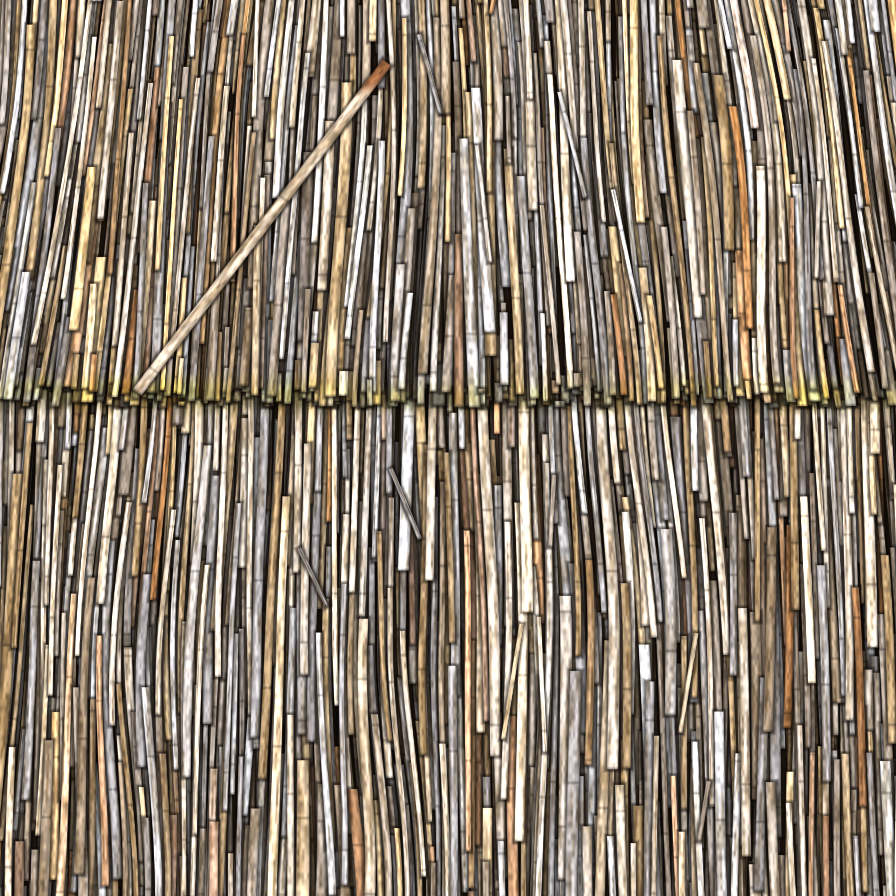
A Shadertoy shader for this texture:

```glsl
// Weathered reed thatch: two overlapping courses of stalks and a slanting loose one.

const float EAVE = 0.553;  // height where the upper course ends

vec4 hash4(vec3 p) {
    vec4 q = fract(p.xyzx * vec4(0.1031, 0.1030, 0.0973, 0.1099));
    q += dot(q, q.wzxy + 33.33);
    return fract((q.xxyz + q.yzzw) * q.zywx);
}

float noise(vec2 p) {
    vec2 i = floor(p), f = fract(p);
    f *= f * (3.0 - 2.0 * f);
    float a = hash4(vec3(i, 5.0)).x;
    float b = hash4(vec3(i + vec2(1, 0), 5.0)).x;
    float c = hash4(vec3(i + vec2(0, 1), 5.0)).x;
    float d = hash4(vec3(i + vec2(1, 1), 5.0)).x;
    return mix(mix(a, b, f.x), mix(c, d, f.x), f.y);
}

// Grey to straw, with some stalks faintly ochre, bluish or rusty
vec3 reedTint(vec4 h) {
    vec3 tint = mix(vec3(0.55, 0.50, 0.46), vec3(0.94, 0.89, 0.83), h.x);
    tint *= mix(vec3(1), vec3(1.02, 0.94, 0.77), smoothstep(0.6, 0.95, h.y));
    tint *= mix(vec3(1), vec3(0.93, 0.98, 1.07), smoothstep(0.4, 0.15, h.y));
    return tint * mix(vec3(1), vec3(1.02, 0.86, 0.73), smoothstep(0.88, 0.96, h.z));
}

// p.x runs across the stalk, p.y along it from its lower end
void drawReed(inout vec3 col, vec2 p, float radius, float len, float seed, vec3 tint) {
    float d = max(abs(p.x) - radius, max(-p.y, p.y - len));
    if (d > 0.005) return;
    col *= mix(0.42, 1.0, smoothstep(0.0, 0.005, d));  // contact shadow

    float u = clamp(p.x / radius, -1.0, 1.0);
    float roundness = sqrt(max(0.0, 1.0 - pow(abs(u + 0.12) / 1.12, 2.0)));
    float streak = noise(vec2(u * 1.8, p.y * 28.0) + seed * 97.0);
    float fleck = noise(vec2(p.x * 420.0, p.y * 150.0) + seed * 61.0);
    vec3 c = tint * (0.36 + 0.76 * roundness) * (0.56 + 0.58 * streak + 0.40 * fleck);
    c *= mix(vec3(1.0, 0.95, 0.86), vec3(1), smoothstep(0.2, 0.6, streak));  // brown stains

    // Sparse joints and the cut lower end
    float joint = abs(fract(p.y / 0.24 + seed) - 0.5) * 0.24;
    c *= mix(0.75, 1.0, smoothstep(0.0, 0.003, joint));
    c *= mix(0.6, 1.0, smoothstep(0.0, 0.004, p.y));

    float px = 0.75 / iResolution.y;
    col = mix(col, c, smoothstep(px, -px, d));
}

// A free stalk between two points
void drawStray(inout vec3 col, vec2 uv, vec2 a, vec2 b, float radius, float seed, vec3 tint) {
    vec2 axis = normalize(b - a), q = uv - a;
    vec2 p = vec2(q.x * axis.y - q.y * axis.x, dot(q, axis));
    drawReed(col, p, radius, length(b - a), seed, tint);
}

void drawCourse(inout vec3 col, vec2 uv, float course) {
    // Stalks lean toward the middle as they rise
    float fan = mix(0.07, 0.28, course);
    float x = 0.5 + (uv.x - 0.5) / (1.0 - fan * (uv.y - EAVE * course));
    x += 0.024 * (noise(vec2(uv.x * 7.0, uv.y * 3.5 + course * 7.0)) - 0.5);

    for (float layer = 0.0; layer < 7.0; layer++) {
        float columns = 56.0 + layer * 2.0;
        for (float n = -1.0; n <= 1.0; n++) {
            float id = floor(x * columns) + n;
            vec4 h = hash4(vec3(id, layer, course + 3.0));
            float span = mix(0.24, 0.62, h.x);
            float v = uv.y / span + h.y, row = floor(v);
            vec4 r = hash4(vec3(id + row * 131.0, layer + 17.0, course));
            vec4 t = hash4(vec3(id, layer + row * 23.0, course + 41.0));

            // The upper course is trimmed to a ragged eave
            float start = (row - h.y) * span + 0.008;
            float top = start + span * mix(0.65, 0.95, r.x);
            start = max(start, mix(-1.0, EAVE - 0.008 + 0.026 * h.z, course));

            float centre = (id + 0.5 + (r.y - 0.5) * 0.7) / columns;
            centre += (r.z - 0.5) * 0.085 * (v - row - 0.5) * span;
            float radius = mix(0.0030, 0.0064, r.w * r.w);
            vec3 tint = reedTint(t) * mix(0.55, 1.06, layer / 6.0);
            drawReed(col, vec2(x - centre, uv.y - start), radius, top - start, t.w, tint);
        }
    }
}

void mainImage(out vec4 fragColor, in vec2 fragCoord) {
    vec2 uv = fragCoord / iResolution.xy;
    vec3 dark = vec3(0.10, 0.075, 0.055);
    vec3 col = dark;

    // Lower course, shaded under the eave
    drawCourse(col, uv, 0.0);
    col *= mix(0.6, 1.0, smoothstep(0.0, 0.022, EAVE + 0.002 - uv.y));

    // Upper course with mossy ends
    col = mix(col, dark, smoothstep(EAVE + 0.008, EAVE + 0.02, uv.y));
    drawCourse(col, uv, 1.0);
    float moss = smoothstep(0.03, 0.0, abs(uv.y - EAVE - 0.008)) * noise(uv * vec2(25, 40));
    col *= mix(vec3(1), vec3(1.0, 1.0, 0.62), moss);

    // Thin broken stalks lying askew
    for (float i = 0.0; i < 16.0; i++) {
        vec4 h = hash4(vec3(i, 71.0, 9.0));
        vec2 reach = vec2((h.z - 0.5) * 0.07, 0.06 + 0.1 * h.w);
        drawStray(col, uv, h.xy, h.xy + reach, 0.0026, h.z, reedTint(h.wzyx));
    }

    // Long slanting stalk, rusty at its tip
    vec3 straw = mix(vec3(0.80, 0.73, 0.65), vec3(0.62, 0.42, 0.29), smoothstep(0.89, 0.91, uv.y));
    drawStray(col, uv, vec2(0.153, 0.562), vec2(0.432, 0.930), 0.0062, 0.37, straw);

    // Lift the darkest gaps to warm brown
    col = max(col, vec3(0.0)) + vec3(0.035, 0.02, 0.01) * (1.0 - smoothstep(0.0, 0.4, col.g));
    fragColor = vec4(clamp(col, 0.0, 1.0), 1.0);
}
```
